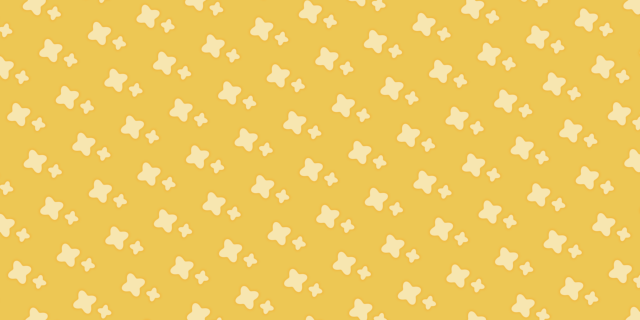
Give the GLSL for this pattern, as a WebGL 1 fragment shader.

```glsl
precision highp float;
// Tilted grid of paired cream four-pointed stars with a soft amber rim on yellow.
uniform vec2 u_resolution;

mat2 rotation(float degrees) {
  float a = radians(degrees);
  return mat2(cos(a), sin(a), -sin(a), cos(a));
}

// Offset from the centre of the nearest grid cell.
vec2 repeatCell(vec2 p, vec2 cell) {
  return (fract(p / cell + 0.5) - 0.5) * cell;
}

// Approximate distance to a rounded star whose outline is size * (1 + wave * cos(4 angle)).
float starDistance(vec2 p, float size) {
  const float wave = 0.25;
  float r = max(length(p), 0.0001);
  vec2 n = p / r;
  float cos2 = n.x * n.x - n.y * n.y;
  float sin2 = 2.0 * n.x * n.y;
  float outline = size * (1.0 + wave * (cos2 * cos2 - sin2 * sin2));
  float slope = 8.0 * wave * size * sin2 * cos2 / max(r, 0.5 * size);
  return (r - outline) / sqrt(1.0 + slope * slope);
}

void main() {
  // Canvas height is one unit; the grid leans by its own angle.
  vec2 p = (gl_FragCoord.xy - 0.5 * u_resolution) / u_resolution.y;
  vec2 q = (p - vec2(-0.0273, -0.030)) * rotation(19.4);
  vec2 cell = vec2(0.161, 0.1553);

  // Each cell holds a large star and a smaller, turned companion.
  float large = starDistance(repeatCell(q, cell), 0.0302);
  vec2 companion = repeatCell(q - vec2(0.0483, -0.0487), cell);
  float small = starDistance(companion * rotation(-34.0), 0.0175);
  float d = min(large, small);

  // Amber rim fading into the ground, then the cream fill.
  vec3 color = vec3(0.93, 0.78, 0.33);
  float rim = exp(-pow(max(d, 0.0) / 0.006, 2.0));
  color = mix(color, vec3(0.945, 0.73, 0.26), 0.8 * rim);
  float edge = 0.8 / u_resolution.y;
  color = mix(color, vec3(0.97, 0.90, 0.69), 1.0 - smoothstep(-edge, edge, d));
  gl_FragColor = vec4(color, 1.0);
}
```
